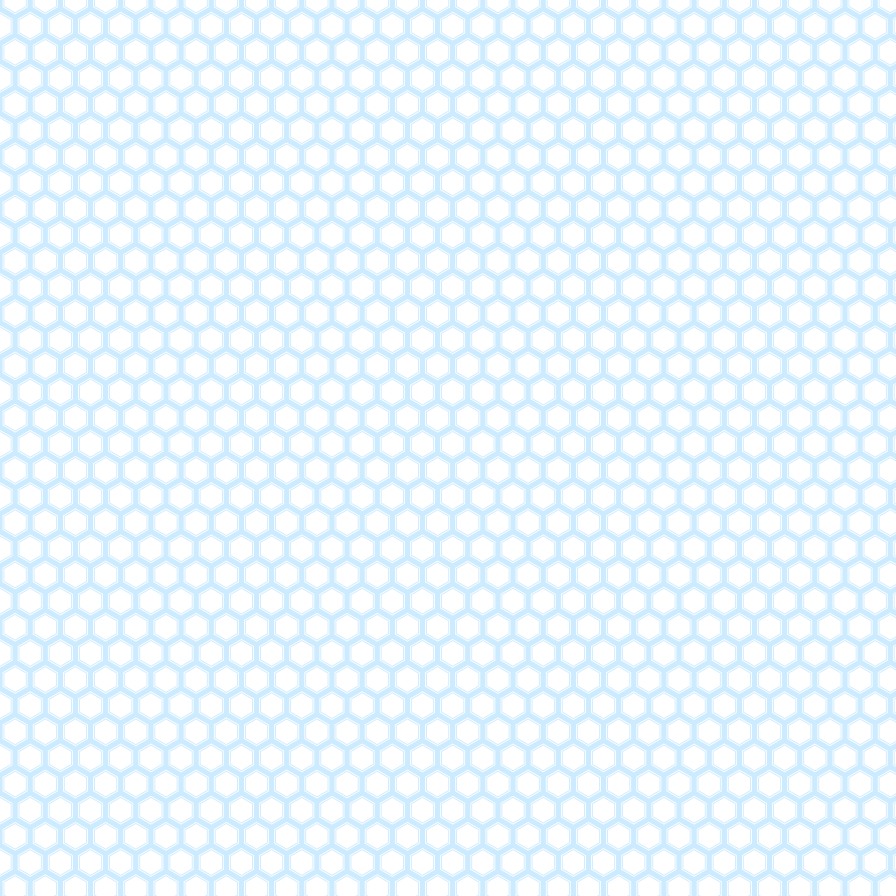
Give the GLSL for this pattern, as a WebGL 1 fragment shader.

```glsl
precision mediump float;
// Honeycomb of pointy-top hexagons: bold shared walls with a fine inner outline.

#define COLUMNS 29.69       // cells across the canvas
#define WALL_HALF 0.087     // half width of the shared wall, in cells
#define GAP 0.029           // white gap between wall and inner outline
#define OUTLINE 0.029       // width of the inner outline
#define PAPER vec3(1.0)
#define INK vec3(0.80, 0.92, 1.0)

uniform vec2 u_resolution;

const vec2 LATTICE = vec2(1.0, 1.7320508);

// Offset from the centre of the nearest cell
vec2 hexLocal(vec2 p) {
  vec2 a = mod(p, LATTICE) - 0.5 * LATTICE;
  vec2 b = mod(p - 0.5 * LATTICE, LATTICE) - 0.5 * LATTICE;
  return dot(a, a) < dot(b, b) ? a : b;
}

// Distance from the centre measured across the flats; 0.5 at the cell border
float hexRadius(vec2 p) {
  p = abs(p);
  return max(p.x, dot(p, 0.5 * LATTICE));
}

// Smoothed coverage of the region beyond an edge
float beyond(float edge, float radius, float pixel) {
  return clamp(0.5 + (radius - edge) / pixel, 0.0, 1.0);
}

void main() {
  float pixel = COLUMNS / u_resolution.x;

  // Rows are counted from the top; the first row is shifted by half a cell
  vec2 p = vec2(gl_FragCoord.x, u_resolution.y - gl_FragCoord.y) * pixel;
  p.x += 0.5;
  float radius = hexRadius(hexLocal(p));

  // Shared wall, then the inner outline as a thin ring
  float wallEdge = 0.5 - WALL_HALF;
  float ringOuter = wallEdge - GAP;
  float ringInner = ringOuter - OUTLINE;
  float wall = beyond(wallEdge, radius, pixel);
  float ring = beyond(ringInner, radius, pixel) - beyond(ringOuter, radius, pixel);

  gl_FragColor = vec4(mix(PAPER, INK, min(wall + ring, 1.0)), 1.0);
}
```
